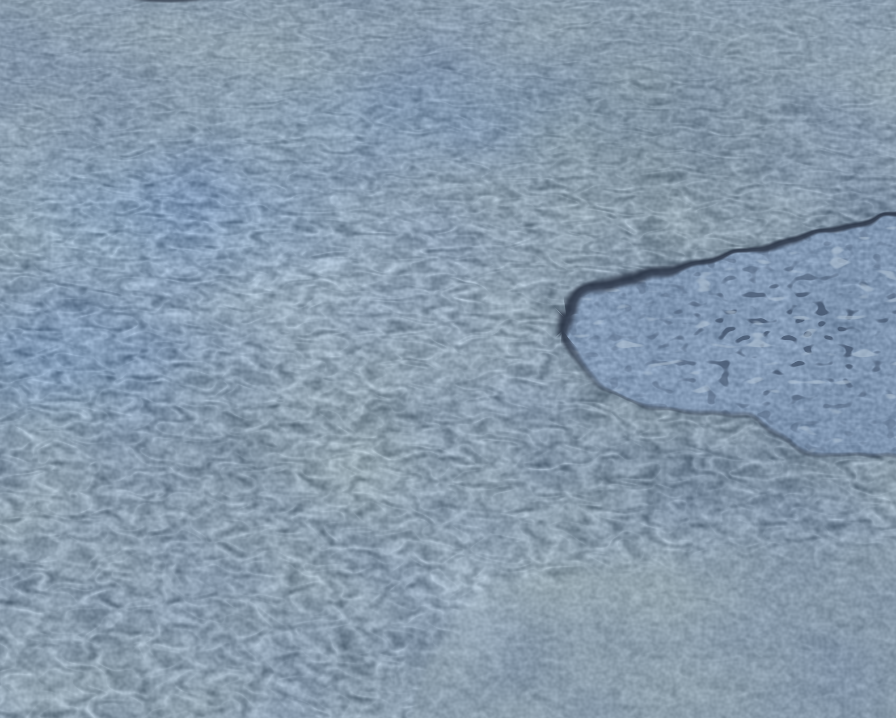
Write a WebGL 2 fragment shader that draws this texture.

```glsl
#version 300 es
precision highp float;
// Worn, rough pavement with a shallow bluish hollow on the right and a smooth
// patch at the lower right. Stretched, warped gradient noise makes the curly
// grain; analytic curves bound the hollow and patch, and noise scatters debris.

uniform vec2 u_resolution;
out vec4 fragColor;

vec2 gradientAt(vec2 cell) {
    vec3 h = fract(cell.xyx * vec3(0.1031, 0.1030, 0.0973));
    h += dot(h, h.yzx + 33.33);
    float angle = 6.2832 * fract((h.x + h.y) * h.z);
    return vec2(cos(angle), sin(angle));
}

float noise(vec2 p) {
    vec2 i = floor(p), f = p - i;
    vec2 u = f * f * f * (f * (f * 6.0 - 15.0) + 10.0);
    vec2 e = vec2(1, 0);
    float low = mix(dot(gradientAt(i), f), dot(gradientAt(i + e), f - e), u.x);
    float high = mix(dot(gradientAt(i + e.yx), f - e.yx),
                     dot(gradientAt(i + 1.0), f - 1.0), u.x);
    return mix(low, high, u.y);
}

float blob(vec2 p, vec2 center, vec2 radius) {
    vec2 d = (p - center) / radius;
    return exp(-dot(d, d));
}

// Positive inside the hollow, between its upper and lower banks
float hollowField(vec2 p) {
    float t = p.x - 0.785, s = max(t, 0.0);
    float top = 0.56 + 0.03 * (1.0 - exp(-s / 0.015)) + 0.24 * s;
    float bottom = 0.54 - 0.115 * (1.0 - exp(-s / 0.045))
                 - 0.06 * smoothstep(0.24, 0.36, s);
    return min(t, min(top - p.y, p.y - bottom));
}

float hollowDistance(vec2 p) {
    float f = hollowField(p);
    vec2 slope = vec2(hollowField(p + vec2(0.002, 0)) - f,
                      hollowField(p + vec2(0, 0.002)) - f) / 0.002;
    return f / max(length(slope), 0.7);
}

void main() {
    vec2 p = gl_FragCoord.xy / u_resolution.y;
    vec2 wobble = vec2(noise(p * 24.0), noise(p * 24.0 + 40.0));

    // Region masks
    float hollow = hollowDistance(p + 0.009 * wobble);
    float inside = smoothstep(-0.003, 0.004, hollow);
    float run = max(p.x - 0.57, 0.0);
    float patchField = 0.2 * (1.0 - exp(-run / 0.05)) + 0.08 * run - p.y + 0.02 * wobble.x;
    float smoothPatch = smoothstep(-0.015, 0.03, patchField) * step(0.57, p.x);
    float coarse = (1.0 - 0.45 * smoothstep(0.6, 0.95, p.y))
                 * (1.0 - 0.65 * smoothPatch) * (1.0 - 0.7 * inside);

    // Curly grain, finer towards the far upper edge
    vec2 q = vec2(p.x * 36.0 + p.y * 8.0, 58.0 * p.y + 26.0 * p.y * p.y);
    vec2 warp = vec2(noise(q * 0.6 + 11.0), noise(q * 0.6 + 57.0));
    vec2 w = q + 1.3 * warp;
    float ridges = 0.17 - abs(noise(w * 0.85));
    float lumps = noise(w * 0.95 + 83.0);
    float fine = noise(q * vec2(2.3, 1.7) + 131.0);
    float dust = noise(p * 170.0);
    float tone = coarse * (0.25 * ridges + 0.15 * lumps) + 0.095 * fine * (0.5 + 0.5 * coarse)
               + 0.06 * dust;

    // Broad wear and damp shading
    float broad = noise(p * vec2(3.0, 5.0) + 7.0) + 0.5 * noise(p * vec2(9.0, 13.0));
    tone += 0.045 * broad + 0.006;
    tone -= 0.055 * blob(p, vec2(0.9, 0.82), vec2(0.17, 0.12));
    tone -= 0.06 * blob(p, vec2(0.54, 0.43), vec2(0.08, 0.03));
    tone -= 0.06 * blob(p, vec2(0.34, 0.37), vec2(0.07, 0.05));
    tone -= 0.05 * blob(p, vec2(0.95, 0.34), vec2(0.22, 0.06));
    tone += 0.035 * blob(p, vec2(0.45, 0.6), vec2(0.28, 0.14));
    tone += 0.06 * blob(p, vec2(0.66, 0.15), vec2(0.05, 0.08));

    vec3 color = vec3(0.535, 0.608, 0.675) + tone;
    float blue = blob(p, vec2(0.22, 0.7), vec2(0.24, 0.1))
               + blob(p, vec2(0.08, 0.5), vec2(0.2, 0.09))
               + 0.6 * blob(p, vec2(0.58, 0.84), vec2(0.25, 0.07));
    color += blue * vec3(-0.04, -0.015, 0.025);
    color += vec3(0.012, 0.008, -0.02) * (broad + 0.3 * smoothPatch);

    // Bluish floor of the hollow with dark chips and pale flakes
    float litter = 0.25 + blob(p, vec2(1.1, 0.53), vec2(0.15, 0.08));
    float chips = smoothstep(0.18, 0.42, noise(p * vec2(52.0, 84.0) + 19.0));
    float flakes = smoothstep(0.28, 0.46, noise(p * vec2(27.0, 78.0) + 61.0));
    vec3 bed = vec3(0.50, 0.59, 0.70) + tone * 1.2;
    bed = mix(bed, vec3(0.27, 0.34, 0.44), min(chips * litter, 0.85));
    bed = mix(bed, vec3(0.69, 0.76, 0.83), 0.6 * flakes);
    color = mix(color, bed, inside);

    // Broken rim: heavy near the tip, thin along the banks
    float upper = smoothstep(0.47, 0.55, p.y);
    float tip = 1.0 - smoothstep(0.87, 1.0, p.x);
    float width = mix(0.0035, 0.0085, tip * upper) * (1.0 + 0.7 * wobble.y);
    float rim = 1.0 - smoothstep(width * 0.3, width * 1.6, abs(hollow));
    color = mix(color, vec3(0.19, 0.23, 0.30), rim * mix(0.35, 0.85, upper));
    color -= 0.05 * exp(-abs(hollow) / 0.02) * (1.0 - inside);

    // Dark sliver at the upper edge
    float sliver = length((p - vec2(0.235, 1.002)) / vec2(0.055, 0.006));
    color = mix(color, vec3(0.22, 0.26, 0.32), 0.8 * (1.0 - smoothstep(0.5, 1.2, sliver)));

    fragColor = vec4(clamp(color, 0.0, 1.0), 1.0);
}
```
